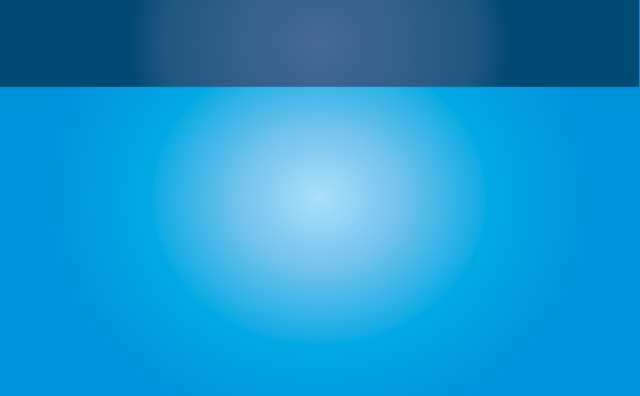
Give the GLSL for this background, as a WebGL 1 fragment shader.

```glsl
precision highp float;
uniform vec2 u_resolution;

const vec3 GLOW_CORE = vec3(0.67, 0.88, 0.98);
const vec3 GLOW_MID = vec3(0.44, 0.76, 0.93);
const vec3 GLOW_RIM = vec3(0.05, 0.67, 0.89);
const vec3 SKY_NEAR = vec3(0.0, 0.665, 0.89);
const vec3 SKY_FAR = vec3(0.0, 0.57, 0.86);
const vec3 BAND_CORE = vec3(0.28, 0.41, 0.60);
const vec3 BAND_MID = vec3(0.13, 0.34, 0.51);
const vec3 BAND_BASE = vec3(0.0, 0.29, 0.45);

const vec2 BAND_CORNER = vec2(0.9985, 0.7806);

// Distance from a centre, scaled so the ellipse rim lies at 1
float ellipseDistance(vec2 p, vec2 center, vec2 radii) {
  return length((p - center) / radii);
}

// Three colour stops at 0, middle and 1
vec3 gradient3(float t, float middle, vec3 a, vec3 b, vec3 c) {
  vec3 inner = mix(a, b, clamp(t / middle, 0.0, 1.0));
  return mix(inner, c, clamp((t - middle) / (1.0 - middle), 0.0, 1.0));
}

// Antialiased step, with the edge one pixel wide
float softStep(float edge, float x, float pixel) {
  return clamp((x - edge) / pixel + 0.5, 0.0, 1.0);
}

vec3 skyColor(vec2 uv) {
  float d = ellipseDistance(uv, vec2(0.499, 0.5), vec2(0.2604, 0.367));
  vec3 glow = gradient3(d, 0.5, GLOW_CORE, GLOW_MID, GLOW_RIM);
  vec3 surround = mix(SKY_NEAR, SKY_FAR, clamp((d - 1.0) / 0.7, 0.0, 1.0));
  return mix(glow, surround, smoothstep(0.985, 1.015, d));
}

vec3 bandColor(vec2 uv) {
  float d = ellipseDistance(uv, vec2(0.499, 0.89), vec2(0.3, 0.43));
  return gradient3(d, 0.8, BAND_CORE, BAND_MID, BAND_BASE);
}

void main() {
  vec2 uv = gl_FragCoord.xy / u_resolution;
  vec2 pixel = 1.0 / u_resolution;

  // Dark band across the top, ending just short of the right side
  float band = softStep(BAND_CORNER.y, uv.y, pixel.y)
             * (1.0 - softStep(BAND_CORNER.x, uv.x, pixel.x));

  gl_FragColor = vec4(mix(skyColor(uv), bandColor(uv), band), 1.0);
}
```
